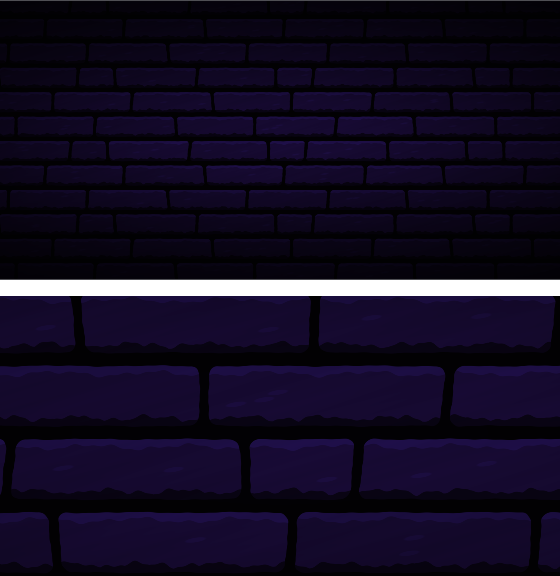
Top, the full canvas; bottom, a detail of the centre.
Give the GLSL for this texture, as a WebGL 1 fragment shader.

```glsl
precision mediump float;
// A dark violet brick wall lit by a soft glow in the middle, framed by thin grey lines.
// Six courses repeat: four of long bricks and two with a short brick, each shifted.
// Layered sines chip the edges; a rounded box distance shapes each brick.
uniform vec2 u_resolution;

float hash(vec2 p) {
  p = fract(p * vec2(0.1031, 0.1137));
  p += dot(p, p.yx + 19.19);
  return fract((p.x + p.y) * p.x * 7.31);
}

// Uneven line, roughly -1 to 1
float ragged(float x, float seed) {
  return 0.5 * sin(x * 4.7 + seed) + 0.3 * sin(x * 11.3 + seed * 2.3)
       + 0.2 * sin(x * 23.9 - seed * 1.7);
}

// Left joint, right joint and number of the brick that covers x in a course
vec3 brickSpan(float x, float row) {
  float course = mod(row + 0.5, 3.0);
  float late = step(3.0, mod(row + 0.5, 6.0));
  if (course < 2.0) {
    float start = 1.851 + 0.313 * late - 1.507 * step(1.0, course);
    float group = floor((x - start) / 6.546);
    float origin = start + group * 6.546;
    return x - origin < 3.224
      ? vec3(origin, origin + 3.224, group * 2.0)
      : vec3(origin + 3.224, origin + 6.546, group * 2.0 + 1.0);
  }
  float start = 3.179 - 0.299 * late;
  float group = floor((x - start) / 8.112);
  float origin = start + group * 8.112;
  float along = x - origin;
  if (along < 1.522) return vec3(origin, origin + 1.522, group * 3.0);
  if (along < 4.881) return vec3(origin + 1.522, origin + 4.881, group * 3.0 + 1.0);
  return vec3(origin + 4.881, origin + 8.112, group * 3.0 + 2.0);
}

float roundedBox(vec2 p, vec2 halfSize, float radius) {
  vec2 d = abs(p) - halfSize + radius;
  return length(max(d, 0.0)) + min(max(d.x, d.y), 0.0) - radius;
}

void main() {
  vec2 uv = gl_FragCoord.xy / u_resolution;

  // Wall space: one unit is one course, y runs downwards
  vec2 wall = vec2(uv.x * 22.925, (1.0 - uv.y) * 11.463 - 0.761);
  float soft = 11.463 / u_resolution.y;
  float row = floor(wall.y);
  float down = wall.y - row;

  // Lean the joints a little before finding the brick
  float x = wall.x + 0.1 * (down - 0.42) * sin(wall.x * 1.3 + row * 2.1);
  vec3 span = brickSpan(x, row);
  vec2 id = vec2(span.z + 31.0, row + 17.0);
  float seed = 6.283 * hash(id);

  // Brick body with slightly wavy sides
  vec2 local = vec2(x - 0.5 * (span.x + span.y), down - 0.425);
  vec2 halfSize = vec2(0.5 * (span.y - span.x) - 0.065, 0.41);
  float edge = roundedBox(local, halfSize, 0.13) + 0.012 * ragged(x + down * 1.7, seed);
  float body = 1.0 - smoothstep(-0.5 * soft, 0.5 * soft, edge);

  // Lit upper rim, worn lower rim
  float rimDepth = 0.12 + 0.055 * ragged(x, seed);
  float rim = 1.0 - smoothstep(rimDepth - 0.5 * soft, rimDepth + 0.5 * soft, down);
  float chipTop = 0.745 - 0.05 * ragged(x * 1.3, seed + 2.0)
                - 0.03 * abs(sin(x * 9.0 + seed));
  float chips = smoothstep(chipTop - 0.5 * soft, chipTop + 0.5 * soft, down);

  // A few small scratches on the face
  float scratch = 0.0;
  for (int i = 0; i < 3; i++) {
    vec2 key = id + vec2(float(i) * 13.0, 7.0);
    vec2 spot = vec2(hash(key) - 0.5, hash(key + 5.0) - 0.5) * halfSize * vec2(1.6, 0.8);
    vec2 q = local - spot;
    q.y += 0.15 * q.x;
    float d = (length(q / vec2(0.13, 0.03)) - 1.0) * 0.03;
    scratch = max(scratch, step(0.4, hash(key + 9.0)) * (1.0 - smoothstep(-0.3 * soft, 0.5 * soft, d)));
  }

  // Wide glow, fading faster upwards and downwards
  vec2 fromCentre = uv * 2.0 - 1.0;
  float glow = exp(-dot(fromCentre * fromCentre, vec2(0.65, 1.5)));

  vec3 mortar = vec3(0.008, 0.004, 0.014) * (0.5 + 0.5 * glow);
  vec3 brick = vec3(0.088, 0.039, 0.195) * glow * (0.94 + 0.12 * hash(id + 3.0));
  brick *= 1.0 + 0.04 * ragged(x * 0.6 + down * 2.0, seed);
  brick = mix(brick, brick * vec3(1.3, 1.45, 1.4), max(rim, 0.6 * scratch));
  brick = mix(brick, brick * 0.38, chips);
  vec3 color = mix(mortar, brick, body);

  // Thin grey lines along the top and bottom
  float border = min(uv.y, 1.0 - uv.y);
  float line = 1.0 - smoothstep(0.0039 - 0.5 / u_resolution.y, 0.0039 + 0.5 / u_resolution.y, border);
  color = mix(color, vec3(0.31, 0.31, 0.33), line);
  gl_FragColor = vec4(color, 1.0);
}
```
